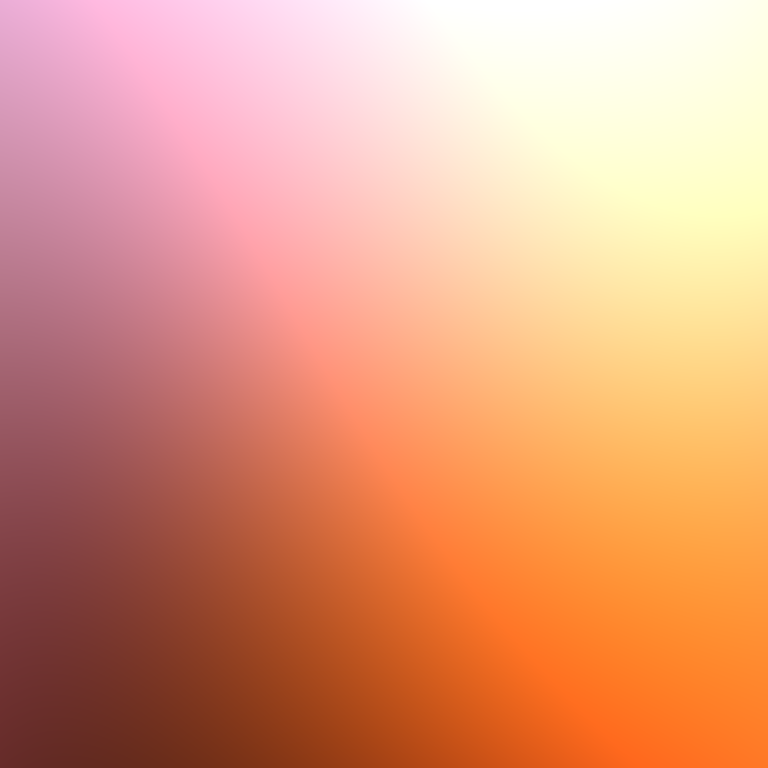
Reproduce this background procedurally as a three.js fragment shader.

```glsl
// Soft sunrise gradient: mauve and umber at left, orange and cream light at right.
varying vec2 vUv;

const float TAU = 6.2831853;

// Light along four evenly spaced columns; values above one bloom into glow.
const vec3 MAUVE_LOW  = vec3(0.40, 0.17, 0.16);
const vec3 MAUVE_MID  = vec3(0.63, 0.38, 0.43);
const vec3 MAUVE_HIGH = vec3(0.92, 0.68, 0.84);

const vec3 ROSE_LOW  = vec3(0.49, 0.20, 0.085);
const vec3 ROSE_MID  = vec3(0.87, 0.50, 0.45);
const vec3 ROSE_HIGH = vec3(1.24, 0.85, 0.95);

const vec3 AMBER_LOW  = vec3(0.83, 0.33, 0.09);
const vec3 AMBER_MID  = vec3(1.30, 0.73, 0.48);
const vec3 AMBER_HIGH = vec3(1.70, 1.07, 1.01);

const vec3 GOLD_LOW  = vec3(1.12, 0.47, 0.15);
const vec3 GOLD_MID  = vec3(1.50, 0.81, 0.50);
const vec3 GOLD_HIGH = vec3(2.00, 1.20, 0.92);

// Extra vertical contrast, weak at the left edge and stronger further right.
const vec3 CONTRAST_LEFT  = vec3(0.015, 0.02, 0.02);
const vec3 CONTRAST_RIGHT = vec3(0.0, 0.02, 0.065);
const float CONTRAST_REACH = 0.4;

// Quadratic through the bottom, middle and top colours of a column.
vec3 columnColor(vec3 low, vec3 mid, vec3 high, float y) {
  return low * (2.0 * (y - 0.5) * (y - 1.0))
       + mid * (4.0 * y * (1.0 - y))
       + high * (2.0 * y * (y - 0.5));
}

// Cubic weights for columns at 0, 1/3, 2/3 and 1.
vec4 columnWeights(float x) {
  float t = 3.0 * x;
  float a = t - 1.0;
  float b = t - 2.0;
  float c = t - 3.0;
  return vec4(-a * b * c / 6.0, t * b * c / 2.0, -t * a * c / 2.0, t * a * b / 6.0);
}

void main() {
  vec4 weights = columnWeights(vUv.x);

  // Blend the columns across the canvas
  vec3 light = weights.x * columnColor(MAUVE_LOW, MAUVE_MID, MAUVE_HIGH, vUv.y)
             + weights.y * columnColor(ROSE_LOW, ROSE_MID, ROSE_HIGH, vUv.y)
             + weights.z * columnColor(AMBER_LOW, AMBER_MID, AMBER_HIGH, vUv.y)
             + weights.w * columnColor(GOLD_LOW, GOLD_MID, GOLD_HIGH, vUv.y);

  // Deepen the lower half and lift the upper half
  vec3 contrast = mix(CONTRAST_LEFT, CONTRAST_RIGHT, smoothstep(0.0, CONTRAST_REACH, vUv.x));
  light -= contrast * sin(TAU * vUv.y);

  // Saturation forms the bright diagonal ridge
  gl_FragColor = vec4(clamp(light, 0.0, 1.0), 1.0);
}
```
